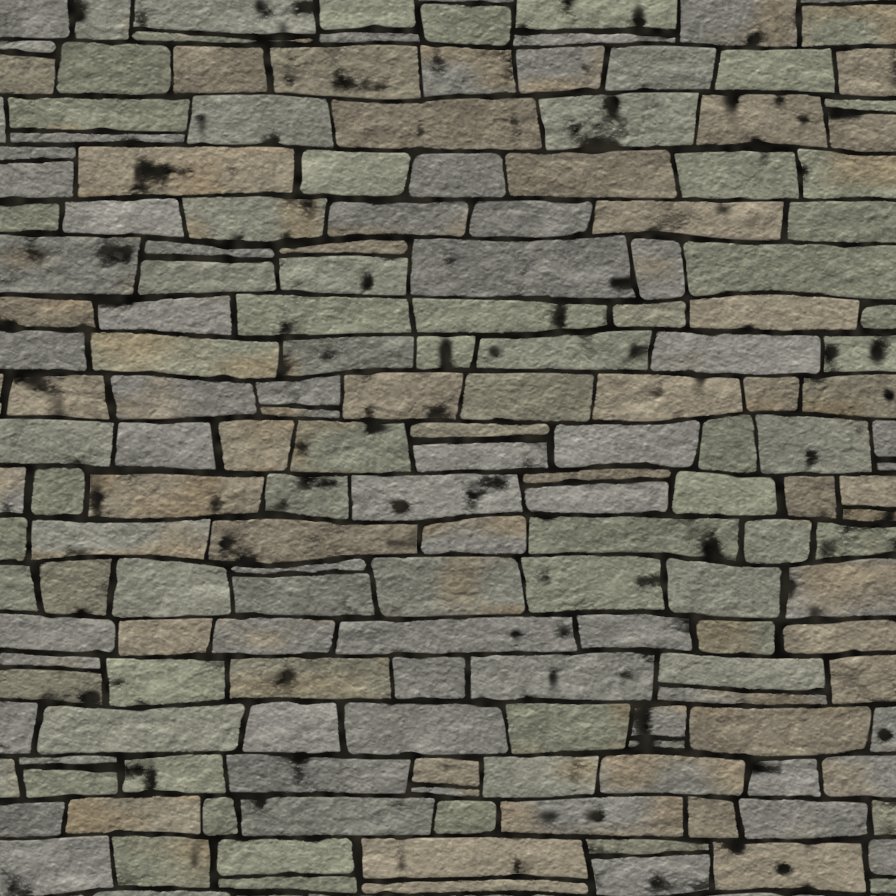
Reproduce this texture procedurally as a Shadertoy shader.

```glsl
const float ROWS = 19.0;
const float ROW_JITTER = 0.60;
const float ROW_WAVE = 0.28;
const vec2 STONE_WIDTH = vec2(0.12, 0.185);
const float SIDE_JITTER = 0.74;
const float SIDE_LEAN = 0.36;
const float SLAB_SHARE = 0.24;
const float SLAB_MIN_ROW = 0.047;
const float GAP = 0.0007;
const float LOOSE = 0.0048;
const float CHIPPING = 0.0045;
const float EDGE_ROUGH = 0.009;
const float RELIEF = 2.1;
const float MOTTLE = 0.34;
const float GRAIN = 0.20;
const vec2 LIGHT_STEP = vec2(-0.0010, 0.0022);
const vec3 STONE_GREY = vec3(0.500, 0.490, 0.449);
const vec3 COOL_TINT = vec3(0.99, 0.995, 1.02);
const vec3 GREEN_TINT = vec3(0.985, 1.008, 0.955);
const vec3 BROWN_TINT = vec3(1.03, 0.985, 0.93);
const vec3 RUST_TINT = vec3(1.08, 0.97, 0.83);
const vec3 GAP_COLOR = vec3(0.105, 0.098, 0.082);

float hash(vec2 p) {
    vec3 q = fract(p.xyx * 0.1031);
    q += dot(q, q.yzx + 33.33);
    return fract((q.x + q.y) * q.z);
}

float noise(vec2 p) {
    vec2 i = floor(p), f = fract(p);
    f = f * f * (3.0 - 2.0 * f);
    return mix(mix(hash(i), hash(i + vec2(1, 0)), f.x),
               mix(hash(i + vec2(0, 1)), hash(i + vec2(1, 1)), f.x), f.y);
}

// Split rock face: creased noise, turned a little at every octave
float rockHeight(vec2 p) {
    float sum = 0.0, amp = 0.36;
    p *= vec2(22.0, 34.0);
    for (int k = 0; k < 5; k++) {
        float n = noise(p);
        sum += amp * mix(n, abs(2.0 * n - 1.0), 0.45);
        p = mat2(0.94, 0.34, -0.34, 0.94) * p * 1.93 + 17.3;
        amp *= 0.68;
    }
    return sum / 0.96;
}

float rowShift(float i) {
    return ROW_JITTER * (hash(vec2(i, 7.0)) - 0.5);
}

// Wavy bed joint below row i
float rowEdge(float i, float x) {
    return (i + rowShift(i) + ROW_WAVE * (noise(vec2(x * 7.0, i * 7.3)) - 0.5)) / ROWS;
}

// Leaning joint to the left of stone j
float sideEdge(float j, float row, float width, float rise) {
    float shift = SIDE_JITTER * (hash(vec2(j, row + 50.0)) - 0.5);
    float lean = SIDE_LEAN * (hash(vec2(j + 31.0, row)) - 0.5);
    return (j + shift) * width + lean * rise;
}

void mainImage(out vec4 fragColor, in vec2 fragCoord) {
    vec2 uv = fragCoord / iResolution.y;
    float pixel = 1.0 / iResolution.y;

    // Row
    float row = floor(uv.y * ROWS);
    if (uv.y < rowEdge(row, uv.x)) row -= 1.0;
    else if (uv.y > rowEdge(row + 1.0, uv.x)) row += 1.0;
    float bottom = rowEdge(row, uv.x), top = rowEdge(row + 1.0, uv.x);
    float rowSize = (1.0 + rowShift(row + 1.0) - rowShift(row)) / ROWS;

    // Stone within the row
    float width = mix(STONE_WIDTH.x, STONE_WIDTH.y, hash(vec2(row, 3.0)));
    float x = uv.x + 5.0 * hash(vec2(row, 11.0));
    float rise = uv.y - 0.5 * (bottom + top);
    float col = floor(x / width);
    if (x < sideEdge(col, row, width, rise)) col -= 1.0;
    else if (x > sideEdge(col + 1.0, row, width, rise)) col += 1.0;
    float left = sideEdge(col, row, width, rise);
    float right = sideEdge(col + 1.0, row, width, rise);
    float along = (x - left) / (right - left);

    // Some stones rest on, or carry, a thin slab
    vec2 id = vec2(col, row * 2.0);
    if (hash(id + 4.7) < SLAB_SHARE && rowSize > SLAB_MIN_ROW) {
        float share = mix(0.2, 0.33, hash(id + 8.1)) + 0.2 * (along - 0.5) * (hash(id + 2.9) - 0.5);
        float cut = mix(bottom, top, hash(id + 6.3) < 0.6 ? share : 1.0 - share);
        if (uv.y < cut) top = cut;
        else { bottom = cut; id.y += 1.0; }
    }

    // Angular, chipped outline: positive inside
    vec2 p = uv + 20.0 * vec2(hash(id + 26.3), hash(id + 28.7));
    float height = rockHeight(p);
    float sagTop = mix(hash(id + 12.1), hash(id + 14.7), along);
    float sagBase = mix(hash(id + 16.3), hash(id + 18.9), along);
    float toTop = top - uv.y - GAP - LOOSE * pow(sagTop, 4.0);
    float toBase = uv.y - bottom - GAP - 0.5 * LOOSE * pow(sagBase, 4.0);
    float toLeft = x - left - GAP - LOOSE * pow(hash(id + 20.3), 4.0);
    float toRight = right - x - GAP - 0.5 * LOOSE * pow(hash(id + 22.7), 4.0);
    vec2 inset = vec2(min(toLeft, toRight), min(toTop, toBase));
    float radius = mix(0.003, 0.010, pow(hash(id + 24.1), 3.0));
    float inside = radius - length(max(radius - inset, 0.0));
    inside -= CHIPPING * pow(noise(p * 38.0), 4.0);
    inside -= EDGE_ROUGH * max(0.46 - height, 0.0);

    // Light from above on the rough face
    float slope = height - rockHeight(p + LIGHT_STEP);
    float tone = 1.0 + RELIEF * slope + MOTTLE * (height - 0.42);
    tone += 0.18 * (hash(id + 30.1) - 0.5);
    tone += 0.12 * (noise(p * vec2(16.0, 24.0)) - 0.5);
    tone += GRAIN * (noise(p * vec2(250.0, 320.0)) - 0.5);
    tone += 0.12 * (1.0 - smoothstep(0.0005, 0.004, toTop));
    tone *= mix(0.86, 1.0, smoothstep(0.0, 0.005, toBase));
    tone *= mix(0.66, 1.0, smoothstep(0.0, 0.0018, inside));

    // Mineral tints and faint rust stains
    float kind = hash(id + 32.9);
    vec3 tint = mix(COOL_TINT, GREEN_TINT, smoothstep(0.25, 0.7, kind));
    tint = mix(tint, BROWN_TINT, smoothstep(0.78, 0.9, kind));
    float stain = smoothstep(0.5, 0.9, noise(p * vec2(16.0, 30.0)));
    tint = mix(tint, RUST_TINT, 0.6 * stain * step(0.65, hash(id + 34.3)));
    vec3 stone = STONE_GREY * tint * max(tone, 0.2);

    vec3 gap = GAP_COLOR * (0.4 + 1.3 * noise(uv * 90.0));
    float cover = smoothstep(-0.7 * pixel, 0.7 * pixel, inside);
    fragColor = vec4(mix(gap, stone, cover), 1.0);
}
```
